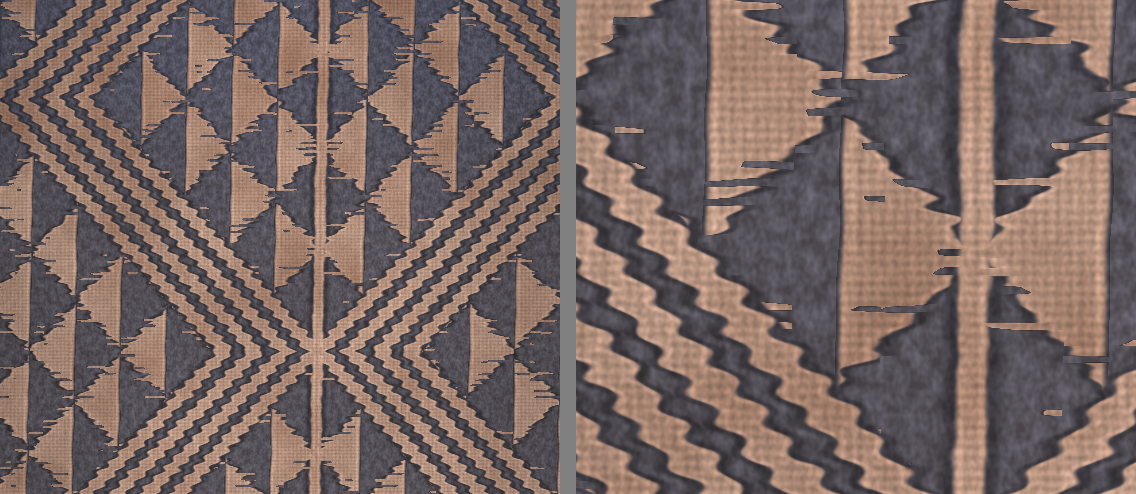
Left: the whole. Right: its middle third, enlarged.
Give the GLSL for this pattern, as a Shadertoy shader.

```glsl
// Worn woven cloth: tan stepped diamonds with double outlines on mottled blue-grey.
// The plane is folded into one diamond quadrant; signed fields give lines and triangles,
// and gradient noise frays the edges, mottles the yarn and stains the cloth.
#define COLUMNS 12.3                  // triangle columns across the canvas
#define CENTRE vec2(7.02, 8.69)       // middle of the upper diamond
#define HALF_CELL vec2(7.31, 5.55)    // half of the lattice period
#define SLOPE 1.06                    // steepness of the diagonals
#define TRI_HALF 1.096                // half height of a triangle base
#define LINE_HALF 0.185               // half thickness of a diagonal line
#define STEP_SIZE 0.22                // period of the stair-stepped edges
#define FRAY 0.20                     // raggedness of the triangles
#define TAN_YARN vec3(0.665, 0.54, 0.47)
#define RUST_YARN vec3(0.53, 0.39, 0.32)
#define BLUE_DARK vec3(0.265, 0.25, 0.27)
#define BLUE_LIGHT vec3(0.385, 0.37, 0.41)

const float TAU = 6.2831853;

float hash(vec2 p) {
    return fract(sin(dot(p, vec2(127.1, 311.7))) * 43758.55);
}

float corner(vec2 cell, vec2 offset) {
    float a = TAU * hash(cell);
    return dot(vec2(cos(a), sin(a)), offset);
}

// Gradient noise, roughly -0.7 to 0.7
float noise(vec2 p) {
    vec2 i = floor(p), f = p - i, e = vec2(1.0, 0.0);
    vec2 w = f * f * f * (f * (f * 6.0 - 15.0) + 10.0);
    return mix(mix(corner(i, f), corner(i + e.xy, f - e.xy), w.x),
               mix(corner(i + e.yx, f - e.yx), corner(i + e.xx, f - e.xx), w.x), w.y);
}

float stair(float y, float size) {
    float f = y / size;
    return (floor(f) + smoothstep(0.2, 0.8, fract(f))) * size;
}

// Triangles in columns, apex towards the axis; positive inside
float triangles(vec2 q, vec2 p) {
    float column = floor(q.x), t = q.x - column;
    float shift = mod(column, 2.0) * TRI_HALF;
    float y = abs(mod(stair(q.y, 0.14) + shift, 2.0 * TRI_HALF) - TRI_HALF);
    float d = TRI_HALF * 0.93 * t - y + FRAY * noise(p * vec2(1.3, 8.0));

    // Loose horizontal threads and slits along the slanted edges
    float row = p.y / 0.13;
    vec2 id = vec2(floor(p.x * 1.5), floor(row));
    float thin = 1.0 - smoothstep(0.10, 0.24, abs(fract(row) - 0.5));
    float picked = step(0.58, hash(id + 7.3));
    float reach = 0.5 * hash(id + 2.1);
    float near = 1.0 - smoothstep(reach, reach + 0.08, abs(d));
    d += thin * picked * near * (hash(id + 4.7) > 0.6 ? 0.45 : -0.55);
    return min(d, 0.97 - t);
}

// Whole tan pattern; positive on tan, negative on blue
float pattern(vec2 p) {
    vec2 u = p - CENTRE;
    u.x -= 0.02 * (p.y - 5.4);
    u += 0.035 * vec2(noise(p * 1.7), noise(p * 1.7 + 31.0));
    vec2 q = abs(mod(u + HALF_CELL, 2.0 * HALF_CELL) - HALF_CELL);
    float total = SLOPE * HALF_CELL.x + HALF_CELL.y;
    float s = SLOPE * q.x + q.y;
    if (s > 0.5 * total) {
        q = HALF_CELL - q;
        s = total - s;
    }
    float zigzag = s + 0.06 * sin(TAU * p.y / STEP_SIZE) + 0.05 * noise(p * 5.0);
    float lines = LINE_HALF - min(abs(zigzag - 5.60), abs(zigzag - 6.30));
    float axis = 0.115 - q.x + 0.03 * noise(p * vec2(3.0, 6.0));
    float motifs = min(triangles(q, u), 5.32 - s);
    return max(max(lines, axis), motifs);
}

void mainImage(out vec4 fragColor, in vec2 fragCoord) {
    vec2 p = fragCoord / iResolution.x * COLUMNS;
    float soft = max(COLUMNS / iResolution.x, 0.025);
    float d = pattern(p);
    float tanMask = smoothstep(-soft, soft, d);

    // Blue ground: blotchy pile with short vertical flecks
    float blotch = noise(p * vec2(8.0, 6.0)) + 0.8 * noise(p * vec2(19.0, 13.0));
    float grain = noise(p * vec2(31.0, 23.0) + 9.0);
    vec3 blue = mix(BLUE_DARK, BLUE_LIGHT, clamp(0.45 + 0.75 * blotch + 0.4 * grain, 0.0, 1.4));
    blue *= 1.0 - 0.32 * exp(-pow((d + 0.05) / 0.06, 2.0));

    // Tan yarn: fine ribs, rust stains and a pale raised rim
    float stain = noise(p * 0.55 + 3.0) + 0.5 * noise(p * 1.6);
    float upper = smoothstep(5.0, 11.0, p.y);
    vec3 yarn = mix(TAN_YARN, RUST_YARN, clamp(0.15 + 0.7 * stain + 0.45 * upper, 0.0, 1.0));
    float ribs = 0.045 * sin(TAU * p.x / 0.085) + 0.05 * sin(TAU * p.y / 0.075);
    yarn *= 1.0 + ribs + 0.13 * grain + 0.07 * blotch;
    yarn *= 1.0 + 0.12 * exp(-pow((d - 0.05) / 0.035, 2.0));

    // Soft uneven light, dimmer at the sides
    vec3 colour = mix(blue, yarn, tanMask);
    float side = abs(p.x / COLUMNS - 0.52);
    colour *= 1.06 - 0.5 * side * side + 0.08 * noise(p * 0.4 + 17.0);
    colour *= mix(vec3(1.0), vec3(0.95, 1.0, 1.08), upper * (1.0 - tanMask));
    fragColor = vec4(clamp(colour, 0.0, 1.0), 1.0);
}
```
